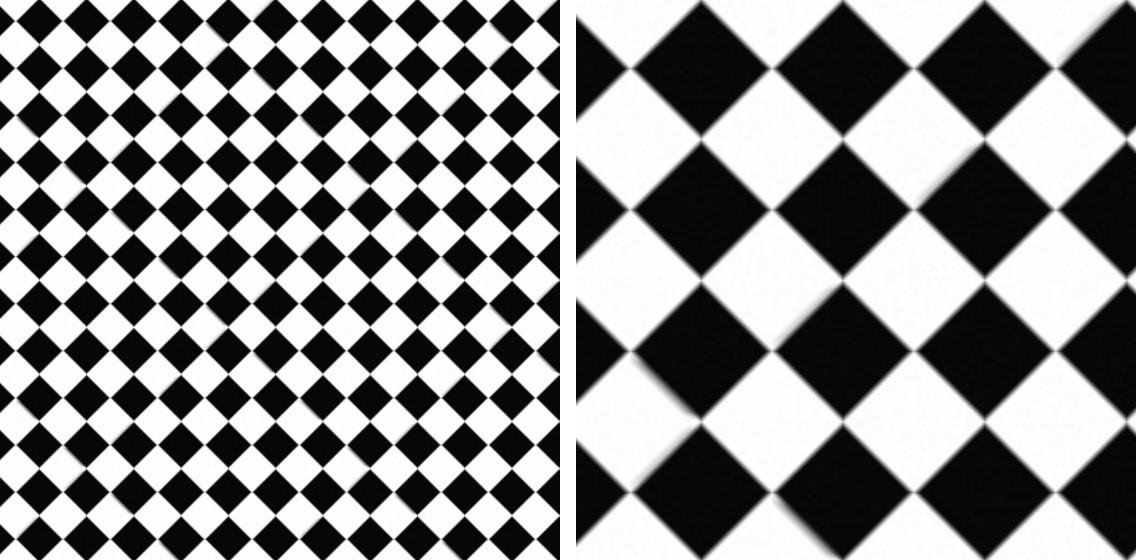
Left, the full canvas; right, a detail of the centre.
This pattern is drawn by a WebGL 2 fragment shader. Its source:

```glsl
#version 300 es
precision highp float;
// Black diamonds on white, standing corner to corner on a square grid.
// Each cell measures its distance to a diamond; every sixth diagonal of
// cells carries a soft shadow on one edge, and a faint grain covers all.

uniform vec2 u_resolution;
out vec4 fragColor;

const vec3 WHITE = vec3(0.992);
const vec3 BLACK = vec3(0.027);
const vec2 PITCH = vec2(0.0844, 0.0841);        // size of one repeat
const vec2 FIRST_CENTER = vec2(0.0703, 0.0378); // measured from the top left
const float HALF_DIAGONAL = 0.484;              // in repeats
const float EDGE_BLUR = 0.029;                  // in repeats
const float DIAGONAL_PERIOD = 6.0;

float hash(vec2 p) {
  return fract(sin(dot(p, vec2(127.1, 311.7))) * 43758.5453);
}

// Signed distance to the side of a diamond
float diamondDistance(vec2 p, float halfDiagonal) {
  return (abs(p.x) + abs(p.y) - halfDiagonal) * 0.70711;
}

// 1 on every cell diagonal whose index has the given phase, otherwise 0
float onDiagonal(float index, float phase) {
  float offset = mod(index - phase + 0.5, DIAGONAL_PERIOD);
  return 1.0 - step(1.0, offset);
}

// Shadow that fades outward from a side and toward its two ends
float edgeShadow(float dist, float along, float width) {
  float fade = 1.0 - smoothstep(0.0, width, dist);
  float ends = smoothstep(0.0, 0.12, along) * smoothstep(0.5, 0.42, along);
  return fade * ends;
}

void main() {
  vec2 uv = gl_FragCoord.xy / u_resolution;
  vec2 grid = (vec2(uv.x, 1.0 - uv.y) - FIRST_CENTER) / PITCH;
  vec2 cell = floor(grid + 0.5);
  vec2 local = grid - cell;

  // Soft-edged diamond
  float pixel = 1.0 / (min(u_resolution.x, u_resolution.y) * PITCH.x);
  float blur = max(EDGE_BLUR, 0.75 * pixel);
  float dist = diamondDistance(local, HALF_DIAGONAL);
  float white = smoothstep(-blur, blur, dist);

  // Shadows on the lower left and, fainter, the upper left sides
  float left = step(local.x, 0.0);
  float below = step(0.0, local.y);
  float shadow = edgeShadow(dist, abs(local.y), 0.085);
  float lower = onDiagonal(cell.y - cell.x, 2.0) * left * below;
  float upper = onDiagonal(cell.y + cell.x, 5.0) * left * (1.0 - below);
  white *= 1.0 - shadow * (0.5 * lower + 0.25 * upper);

  // Faint grain
  float grain = (hash(floor(uv * 384.0)) - 0.5) * 0.012;
  fragColor = vec4(clamp(mix(BLACK, WHITE, white) + grain, 0.0, 1.0), 1.0);
}
```
